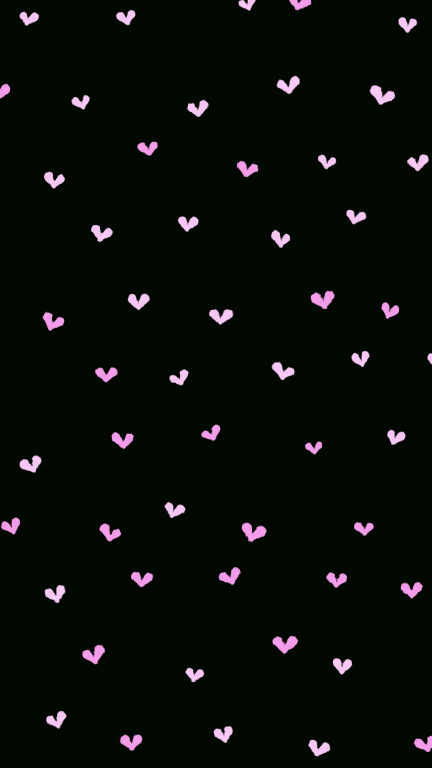
Give the GLSL for this pattern, as a WebGL 2 fragment shader.

```glsl
#version 300 es
precision highp float;

uniform vec2 u_resolution;
out vec4 fragColor;

// Lengths are fractions of the canvas width
#define CELL vec2(0.21, 0.165)
#define JITTER vec2(0.46, 0.52)
#define HEART_SIZE 0.0265
#define SIZE_VARIATION 0.14
#define MAX_TILT 0.38
#define EDGE_WOBBLE 0.10
#define DEEP_SHARE 0.44
#define BACKGROUND vec3(0.0, 0.03, 0.0)
#define LIGHT_PINK vec3(0.97, 0.78, 0.96)
#define DEEP_PINK vec3(0.96, 0.61, 0.92)

// Integer hash: four random values in 0..1 per cell and channel
vec4 hash4(ivec2 cell, int channel) {
    uvec4 v = uvec4(ivec4(cell, channel, cell.x + 7 * cell.y));
    v = v * 1664525u + 1013904223u;
    for (int i = 0; i < 2; i++) {
        v += v.yzxy * v.wxyz;
        v ^= v >> 16u;
    }
    return vec4(v >> 8u) / 16777216.0;
}

float valueNoise(vec2 p) {
    ivec2 i = ivec2(floor(p));
    vec2 f = fract(p);
    f = f * f * (3.0 - 2.0 * f);
    float bottom = mix(hash4(i, 9).x, hash4(i + ivec2(1, 0), 9).x, f.x);
    float top = mix(hash4(i + ivec2(0, 1), 9).x, hash4(i + ivec2(1, 1), 9).x, f.x);
    return mix(bottom, top, f.y);
}

// Petal that widens from its foot to its rounded tip
float petal(vec2 p, vec2 foot, vec2 tip, float footRadius, float tipRadius) {
    vec2 axis = tip - foot;
    float along = clamp(dot(p - foot, axis) / dot(axis, axis), 0.0, 1.0);
    return length(p - foot - axis * along) - mix(footRadius, tipRadius, along);
}

// Two uneven petals meeting at the base, softly merged
float heart(vec2 p, vec2 lobe) {
    vec2 foot = vec2(0.0, -0.48);
    float left = petal(p, foot, vec2(-0.56, 0.14 + 0.24 * lobe.x), 0.16, 0.36 + 0.09 * lobe.x);
    float right = petal(p, foot, vec2(0.56, 0.14 + 0.24 * lobe.y), 0.16, 0.36 + 0.09 * lobe.y);
    float blend = max(0.16 - abs(left - right), 0.0);
    return min(left, right) - blend * blend / 0.64;
}

mat2 rotation(float angle) {
    float c = cos(angle), s = sin(angle);
    return mat2(c, s, -s, c);
}

void main() {
    vec2 p = gl_FragCoord.xy / u_resolution.x;
    float pixel = 1.0 / u_resolution.x;
    float grain = valueNoise(p * 190.0);
    vec3 color = BACKGROUND;

    // Staggered rows of jittered hearts, with neighbours for overhang
    int baseRow = int(floor(p.y / CELL.y));
    for (int j = -1; j <= 1; j++) {
        int row = baseRow + j;
        float stagger = 0.5 * float(row & 1);
        int baseColumn = int(floor(p.x / CELL.x - stagger));
        for (int i = -1; i <= 1; i++) {
            ivec2 cell = ivec2(baseColumn + i, row);
            vec4 place = hash4(cell, 1);
            vec4 form = hash4(cell, 2);

            vec2 center = vec2(cell) + vec2(stagger, 0.0) + 0.5 + (place.xy - 0.5) * JITTER;
            float size = HEART_SIZE * (1.0 + SIZE_VARIATION * (2.0 * place.z - 1.0));
            vec2 q = rotation(MAX_TILT * (2.0 * place.w - 1.0)) * (p - center * CELL) / size;
            q.x *= mix(0.94, 1.16, form.x);

            // Hand-cut outline and slightly mottled paint
            float dist = heart(q, form.yz) + EDGE_WOBBLE * (grain - 0.5);
            float coverage = 1.0 - smoothstep(-0.9 * pixel, 0.9 * pixel, dist * size);
            vec3 paint = form.w < DEEP_SHARE ? DEEP_PINK : LIGHT_PINK;
            paint *= 0.97 + 0.06 * grain;
            color = mix(color, paint, coverage);
        }
    }

    fragColor = vec4(color, 1.0);
}
```
